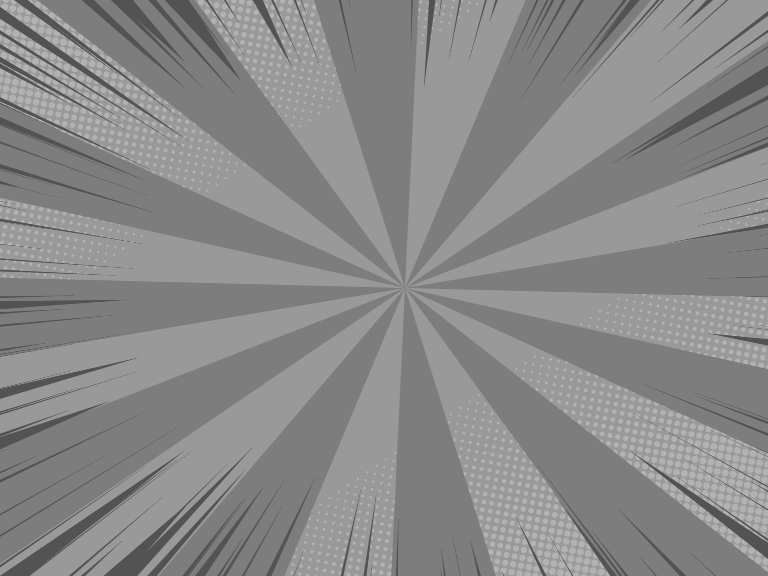
A Shadertoy shader for this background:

```glsl
// Grey comic burst: twelve stretched rays around an off-centre point, halftone
// dots growing towards two corners inside the light rays, and dark speed
// streaks. Rays and streaks share polar coordinates in a squashed space.
#define CENTER vec2(0.5273, 0.5)
#define SQUASH 0.73
#define RAY_COUNT 12.0
#define RAY_TURN 0.0333
#define DOT_SPACING 0.0139
#define DOT_START 0.276
#define DOT_GROWTH 0.32
#define STREAK_START 0.46

const float TAU = 6.2831853;
const vec3 DARK_RAY = vec3(0.49);
const vec3 LIGHT_RAY = vec3(0.60);
const vec3 DOT_COLOR = vec3(0.70);
const vec3 STREAK_COLOR = vec3(0.325);

float hash(vec2 cell) {
    return fract(sin(dot(cell, vec2(127.1, 311.7))) * 43758.5453);
}

// Coverage of the region where the distance is positive
float fill(float dist, float pixel) {
    return smoothstep(-0.7 * pixel, 0.7 * pixel, dist);
}

float lightRays(float angle, float radius, float pixel) {
    float phase = angle / TAU * RAY_COUNT + RAY_TURN * 2.0;
    float inside = 0.25 - abs(fract(phase - 0.25) - 0.5);
    return fill(inside * TAU / RAY_COUNT * radius, pixel);
}

// Dot grid at 45 degrees to the direction in which the dots grow
float halftone(vec2 p, float pixel) {
    vec2 growDir = vec2(0.568, -0.823);
    vec2 alongDir = vec2(0.823, 0.568);
    vec2 field = vec2(dot(p, alongDir), dot(p, growDir));
    vec2 grid = vec2(field.x + field.y, field.x - field.y) * 0.7071 / DOT_SPACING;
    vec2 middle = floor(grid) + 0.5;
    float level = (middle.x - middle.y) * 0.7071 * DOT_SPACING;
    float depth = abs(level + 0.052) - DOT_START;
    float size = mix(0.13, 0.43, clamp(depth / DOT_GROWTH, 0.0, 1.0));
    float dist = (size - length(grid - middle)) * DOT_SPACING;
    return step(0.0, depth) * fill(dist, pixel);
}

// One wedge per angular cell, with its tip towards the centre
float streakLayer(float angle, float radius, float count, float width, float seed, float pixel) {
    float turn = (angle / TAU + 0.5) * count;
    float id = floor(turn);
    float shift = 0.5 + 0.44 * (hash(vec2(id, seed)) - 0.5);
    float pick = hash(vec2(id, seed + 1.0));
    float tip = STREAK_START + 0.34 * hash(vec2(id, seed + 2.0));
    float slope = width * (0.15 + 0.85 * pick * pick);
    float offset = abs(fract(turn) - shift) * TAU / count * radius;
    float dist = slope * (radius - tip) - offset;
    return step(tip, radius) * step(0.15, pick) * fill(dist, pixel);
}

void mainImage(out vec4 fragColor, in vec2 fragCoord) {
    float pixel = 1.0 / iResolution.y;
    vec2 p = (fragCoord - CENTER * iResolution.xy) * pixel;
    vec2 squashed = vec2(p.x, p.y / SQUASH);
    float angle = atan(squashed.y, squashed.x);
    float radius = length(squashed);

    // Rays, with dots only on the light ones
    float light = lightRays(angle, radius, pixel);
    vec3 color = mix(DARK_RAY, LIGHT_RAY, light);
    color = mix(color, DOT_COLOR, light * halftone(p, pixel));

    // Broad streaks first, then finer ones
    float streaks = 0.0;
    for (int i = 0; i < 3; i++) {
        float layer = float(i);
        float count = 44.0 + 30.0 * layer;
        float width = 0.085 / (1.0 + 1.3 * layer);
        streaks = max(streaks, streakLayer(angle, radius, count, width, 7.0 + 5.0 * layer, pixel));
    }
    color = mix(color, STREAK_COLOR, streaks);

    fragColor = vec4(color, 1.0);
}
```
